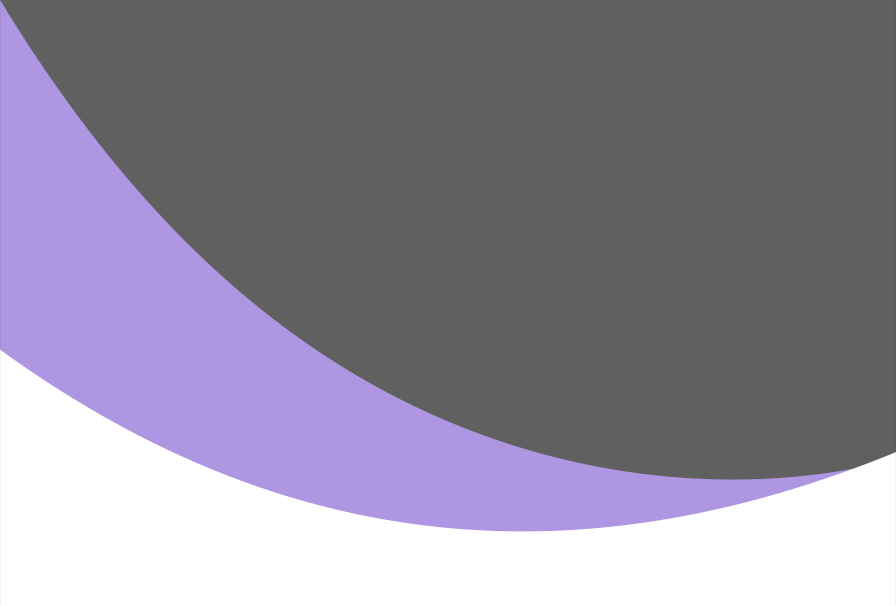
Write a Shadertoy shader that draws this background.

```glsl
// Two sweeping curves split the canvas into a grey field, a violet crescent
// and a white base. Each curve is a polynomial bowl around its lowest point,
// and its signed height is smoothed over about one pixel.

// Coverage of the area where the field is positive
float coverage(float field) {
    float pixel = length(vec2(dFdx(field), dFdy(field)));
    return clamp(0.5 + field / max(pixel, 1e-6), 0.0, 1.0);
}

// Height of p above a bowl; lowest is its bottom, bend its x^2..x^4 terms
float heightAboveBowl(vec2 p, vec2 lowest, vec3 bend) {
    float u = 1.0 - p.x / lowest.x;
    float rise = u * u * (bend.x + u * (bend.y + u * bend.z));
    return p.y - lowest.y - rise;
}

void mainImage(out vec4 fragColor, in vec2 fragCoord) {
    vec2 p = fragCoord / iResolution.xy;

    vec3 white = vec3(1.0);
    vec3 violet = vec3(0.682, 0.588, 0.886);
    vec3 grey = vec3(0.376);

    // The outer bowl cuts off everything below, the inner bowl holds the grey
    float outer = coverage(heightAboveBowl(p, vec2(0.5833, 0.1231), vec3(0.2746, 0.0254, 0.0)));
    float inner = coverage(heightAboveBowl(p, vec2(0.8177, 0.2087), vec3(0.6338, -0.0923, 0.25)));
    vec3 color = mix(white, mix(violet, grey, inner), outer);

    // Faint hairline along the left and right sides
    float sideDistance = min(p.x, 1.0 - p.x);
    color *= 1.0 - 0.05 * (1.0 - smoothstep(0.0005, 0.0018, sideDistance));

    fragColor = vec4(color, 1.0);
}
```
